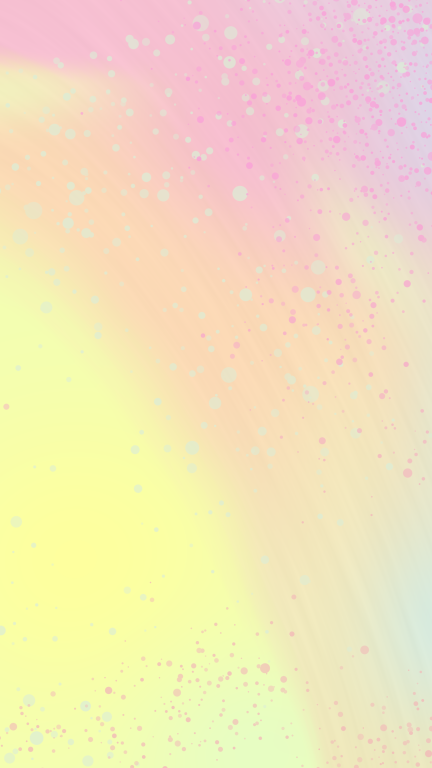
This background is drawn by a Shadertoy shader. Its source:

```glsl
// Pastel paint wash: a lemon pool ringed by a broad peach and pink brush arc,
// with soft lavender and blue glows along the right side. Gradient noise combs
// the arc into bristle streaks; jittered grids scatter mint and pink droplets.

vec2 hash2(vec2 p) {
    vec3 q = fract(p.xyx * vec3(0.1031, 0.103, 0.0973));
    q += dot(q, q.yzx + 33.33);
    return fract((q.xx + q.yz) * q.zy);
}

float gradientNoise(vec2 p) {
    vec2 i = floor(p), f = fract(p);
    vec2 u = f * f * (3.0 - 2.0 * f), e = vec2(0, 1);
    float a = dot(hash2(i) * 2.0 - 1.0, f);
    float b = dot(hash2(i + e.yx) * 2.0 - 1.0, f - e.yx);
    float c = dot(hash2(i + e.xy) * 2.0 - 1.0, f - e.xy);
    float d = dot(hash2(i + e.yy) * 2.0 - 1.0, f - e.yy);
    return mix(mix(a, b, u.x), mix(c, d, u.x), u.y);
}

mat2 rotate(float a) {
    return mat2(cos(a), sin(a), -sin(a), cos(a));
}

// Soft elliptical falloff
float glow(vec2 p, vec2 centre, vec2 radius) {
    vec2 d = (p - centre) / radius;
    return exp(-dot(d, d));
}

float pinkDensity(vec2 p) {
    return 0.85 * glow(p, vec2(0.54, 0.93), vec2(0.18, 0.19))
         + 0.22 * glow(p, vec2(0.44, 0.58), vec2(0.10, 0.14))
         + 0.22 * glow(p, vec2(0.55, 0.42), vec2(0.04, 0.05))
         + 0.40 * glow(p, vec2(0.28, 0.10), vec2(0.09, 0.08))
         + 0.50 * glow(p, vec2(0.51, 0.02), vec2(0.08, 0.07))
         + 0.20 * glow(p, vec2(0.10, 0.04), vec2(0.14, 0.05));
}

float mintDensity(vec2 p) {
    return 0.42 * glow(p, vec2(0.14, 0.76), vec2(0.17, 0.17))
         + 0.25 * glow(p, vec2(0.34, 0.45), vec2(0.13, 0.22))
         + 0.20 * glow(p, vec2(0.42, 0.94), vec2(0.15, 0.10))
         + 0.18 * glow(p, vec2(0.05, 0.08), vec2(0.12, 0.20));
}

// Droplets on three turned grids, each finer than the last
float droplets(vec2 p, float cells, bool pink) {
    float cover = 0.0, edge = 0.7 / iResolution.y;
    for (int k = 0; k < 3; k++) {
        mat2 turn = rotate(0.5 + 1.1 * float(k));
        vec2 g = turn * p * cells, id = floor(g);
        vec2 seed = id + 200.0 + 37.0 * float(k) + (pink ? 90.0 : 0.0);
        vec2 jitter = hash2(seed), pick = hash2(seed + 51.7);
        vec2 spot = id + 0.33 + 0.34 * jitter;
        vec2 home = spot * turn / cells;
        float size = mix(0.08, 0.32, pick.y * pick.y) / cells;
        float density = pink ? pinkDensity(home) : mintDensity(home);
        float dist = length(g - spot) / cells;
        float dot1 = 1.0 - smoothstep(size - edge, size + edge, dist);
        cover = max(cover, dot1 * step(pick.x, density) * mix(0.55, 1.0, jitter.x));
        cells *= 1.4;
    }
    return cover;
}

void mainImage(out vec4 fragColor, in vec2 fragCoord) {
    vec2 p = fragCoord / iResolution.y;

    // Distance across the arc, combed by long bristle noise
    vec2 q = pow(abs(p - vec2(-0.05, -0.2)) / vec2(0.48, 0.865), vec2(1.5));
    float arc = pow(q.x + q.y, 0.667);
    float along = p.x - p.y;
    float streak = gradientNoise(vec2(arc * 38.0, along * 3.0 + 9.0))
                 + 0.6 * gradientNoise(vec2(arc * 110.0, along * 7.0 + 20.0));
    arc += 0.025 * streak + 0.04 * gradientNoise(p * 7.0 + 3.0);

    // Lemon pool, paler to the top and minty at the foot
    vec3 col = mix(vec3(0.95, 0.995, 0.70), vec3(0.995, 1.0, 0.62),
                   glow(p, vec2(0.10, 0.27), vec2(0.22, 0.20)));
    col = mix(col, vec3(0.90, 0.99, 0.77), 0.9 * glow(p, vec2(0.34, 0.02), vec2(0.15, 0.13)));

    // Brush arc: crisp cream foot, soft peach middle, pink crown
    float rise = smoothstep(0.0, 0.4, p.y);
    vec3 band = mix(vec3(0.94, 0.91, 0.73), vec3(0.985, 0.85, 0.71), smoothstep(0.15, 0.55, p.y));
    float inArc = smoothstep(mix(1.01, 0.93, rise), mix(1.08, 1.18, rise), arc);
    col = mix(col, band, inArc);
    col = mix(col, vec3(0.965, 0.74, 0.81),
              smoothstep(1.2, 1.55, arc) * smoothstep(0.55, 0.8, p.y));

    // Pale gap and pink stroke at the upper left
    col = mix(col, vec3(0.95, 0.95, 0.75), 0.95 * glow(p, vec2(-0.01, 0.882), vec2(0.15, 0.045)));
    float stroke = smoothstep(0.905, 0.945, p.y + 0.1 * p.x + 0.012 * streak);
    col = mix(col, vec3(0.965, 0.75, 0.82), stroke * (1.0 - smoothstep(0.1, 0.3, p.x)));

    // Washes down the right side
    vec2 slant = rotate(0.95) * (p - vec2(0.495, 0.66));
    col = mix(col, vec3(0.95, 0.94, 0.74), 0.9 * glow(slant, vec2(0), vec2(0.14, 0.045)));
    col = mix(col, vec3(0.955, 0.92, 0.74), 0.7 * glow(p, vec2(0.46, 0.38), vec2(0.09, 0.18)));
    col = mix(col, vec3(0.89, 0.91, 0.81), 0.9 * glow(p, vec2(0.59, 0.46), vec2(0.07, 0.18)));
    col = mix(col, vec3(0.83, 0.92, 0.89), 0.9 * glow(p, vec2(0.58, 0.19), vec2(0.10, 0.14)));
    col = mix(col, vec3(0.86, 0.84, 0.91), glow(p, vec2(0.60, 0.88), vec2(0.15, 0.21)));
    col = mix(col, vec3(0.90, 0.83, 0.90), 0.6 * glow(p, vec2(0.43, 1.03), vec2(0.15, 0.09)));
    col += 0.018 * streak * inArc;

    // Scattered paint droplets
    col = mix(col, vec3(0.86, 0.93, 0.84), 0.75 * droplets(p, 28.0, false));
    vec3 pinkDrop = mix(vec3(0.95, 0.72, 0.72), vec3(0.98, 0.62, 0.85), smoothstep(0.2, 0.85, p.y));
    col = mix(col, pinkDrop, 0.8 * droplets(p, 48.0, true));

    fragColor = vec4(clamp(col, 0.0, 1.0), 1.0);
}
```
